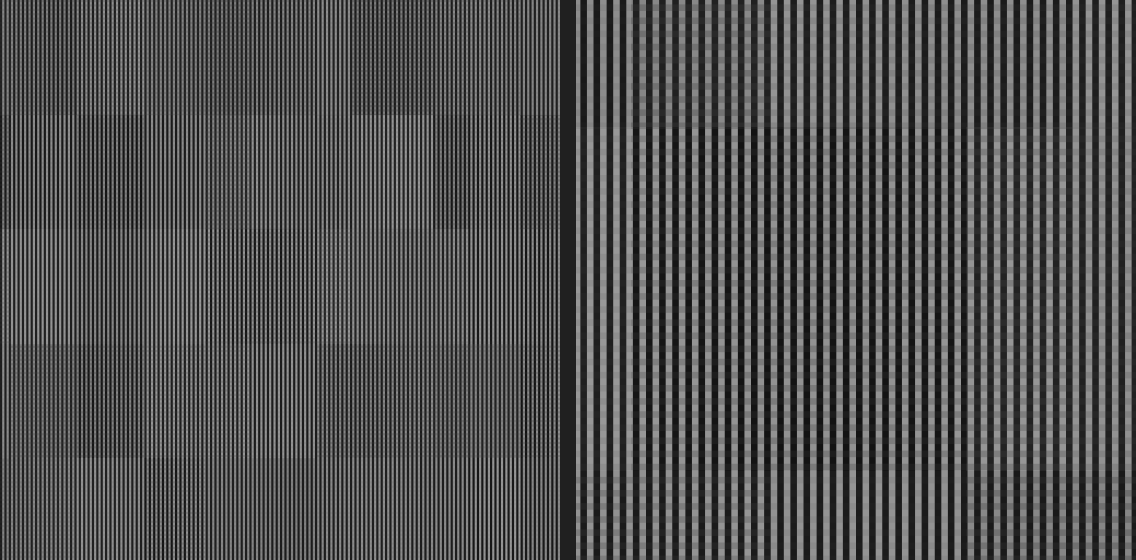
Left: the whole. Right: its middle third, enlarged.
Give the GLSL for this pattern, as a WebGL 2 fragment shader.

```glsl
#version 300 es
precision highp float;
// Fine grey ribbing: 128 upright bars over dark gaps, crossed by 128 faint rungs.
// Five bands split into uneven blocks, each with its own hashed bar tone, gap tone
// and rung strength. Bars and rungs are box-filtered square waves.
uniform vec2 u_resolution;
out vec4 fragColor;

float hash(vec2 p) {
  vec3 q = fract(vec3(p.xyx) * 0.1031);
  q += dot(q, q.yzx + 33.33);
  return fract((q.x + q.y) * q.z);
}

// Running integral of a square wave that is 0, then 1, in each unit period
vec2 waveIntegral(vec2 x) {
  return 0.5 * floor(x) + max(fract(x) - 0.5, 0.0);
}

// Mean of the square wave over one pixel footprint
vec2 squareWave(vec2 x, vec2 footprint) {
  return (waveIntegral(x + 0.5 * footprint) - waveIntegral(x - 0.5 * footprint)) / footprint;
}

// Block index: jittered column edges shared by all bands, some merged per band
vec2 blockId(vec2 uv) {
  float band = floor((1.0 - uv.y) * 4.89);
  float x = uv.x * 10.0 + 1.0;
  float column = floor(x);
  if (fract(x) < 0.75 * hash(vec2(column, 41.0))) column -= 1.0;
  if (hash(vec2(column, band + 7.0)) < 0.35) column -= 1.0;
  return vec2(column, band);
}

void main() {
  vec2 uv = gl_FragCoord.xy / u_resolution;
  vec2 block = blockId(uv);

  // Tones of this block, with a slow drift across the cloth
  float drift = 0.012 * cos(uv.x * 23.0 + block.y * 2.4);
  float barTone = mix(0.50, 0.59, hash(block + 13.0)) + drift;
  float gapTone = mix(0.065, 0.13, hash(block + 29.0)) + 0.5 * drift;
  float rungStrength = mix(0.15, 1.0, hash(block + 53.0));

  // Rungs dim the bars and lift the gaps
  vec2 wave = squareWave(uv * 128.0, 128.0 / u_resolution);
  float bar = barTone - 0.10 * rungStrength * wave.y;
  float gap = gapTone + 0.04 * rungStrength * wave.y;

  fragColor = vec4(vec3(mix(gap, bar, wave.x)), 1.0);
}
```
